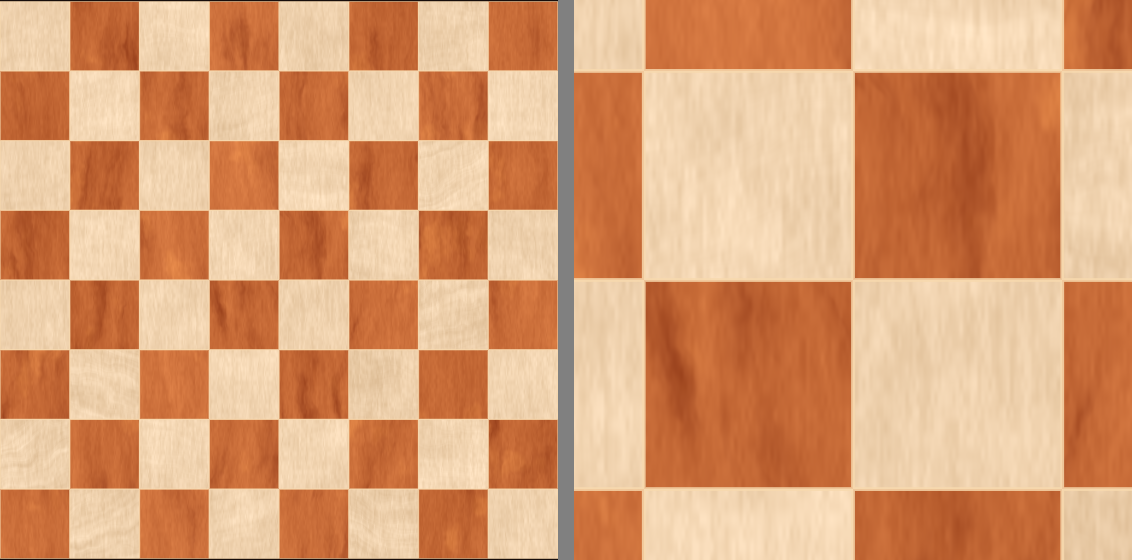
Left: the whole. Right: its middle third, enlarged.
A Shadertoy shader for this pattern:

```glsl
// Eight by eight chequered board of light and reddish wood veneer with thin cream seams.

const float CELLS = 8.0;
const float SEAM_HALF_WIDTH = 0.009;   // in cells
const float BORDER = 0.0022;           // dark strip at top and bottom, in canvas heights

const vec3 SEAM_COLOUR = vec3(0.97, 0.85, 0.68);
const vec3 BORDER_COLOUR = vec3(0.09, 0.05, 0.04);

float hash(vec2 p) {
    return fract(sin(dot(p, vec2(127.1, 311.7))) * 43758.5453);
}

float valueNoise(vec2 p) {
    vec2 i = floor(p);
    vec2 f = fract(p);
    f = f * f * (3.0 - 2.0 * f);
    float low = mix(hash(i), hash(i + vec2(1.0, 0.0)), f.x);
    float high = mix(hash(i + vec2(0.0, 1.0)), hash(i + vec2(1.0, 1.0)), f.x);
    return mix(low, high, f.y);
}

float fbm(vec2 p) {
    float sum = 0.0;
    float amplitude = 0.5;
    for (int octave = 0; octave < 4; octave++) {
        sum += amplitude * valueNoise(p);
        p = p * 2.03 + vec2(13.7, 7.1);
        amplitude *= 0.5;
    }
    return sum / 0.9375;
}

// Fine upright fibres, centred on zero.
float fibres(vec2 p, vec2 seed) {
    float longFibre = valueNoise(p * vec2(32.0, 4.0) + seed);
    float shortFleck = valueNoise(p * vec2(58.0, 15.0) + seed.yx);
    return 0.5 * (longFibre + shortFleck) - 0.5;
}

// Reddish veneer: soft upright streaks, cloudy stains and a tone for each tile.
vec3 darkWood(vec2 p, vec2 cell, vec2 seed) {
    float tone = hash(cell + 3.7) - 0.5;
    float lean = (hash(cell + 9.2) - 0.5) * 0.3;
    float warp = 0.25 * fbm(p * 2.5 + seed);
    float streak = fbm(vec2((p.x + lean * p.y + warp) * 4.5, p.y * 0.8) + seed);
    float cloud = fbm(p * vec2(2.6, 1.8) + seed.yx);
    float stain = smoothstep(0.5, 0.78, streak * 0.6 + cloud * 0.4);
    float glow = smoothstep(0.58, 0.8, cloud);

    vec3 colour = vec3(0.775, 0.415, 0.215);
    colour += vec3(0.07, 0.065, 0.05) * tone;
    colour += vec3(0.14, 0.13, 0.09) * (0.5 - streak);
    colour -= vec3(0.11, 0.10, 0.06) * stain;
    colour += vec3(0.06, 0.06, 0.03) * glow;
    return colour + vec3(0.07, 0.07, 0.055) * fibres(p, seed);
}

// Pale veneer: fine flecks crossed by faint sloping growth bands in some tiles.
vec3 lightWood(vec2 p, vec2 cell, vec2 seed) {
    float tone = hash(cell + 5.3) - 0.5;
    float slope = (hash(cell + 1.9) - 0.4) * 0.9;
    float bandStrength = smoothstep(0.2, 1.0, hash(cell + 7.4));
    float wave = p.y - slope * p.x + 0.45 * fbm(p * 1.8 + seed);
    float band = fbm(vec2(p.x * 0.8, wave * 9.0) + seed);
    float cloud = fbm(p * 2.2 + seed.yx);

    vec3 colour = vec3(0.943, 0.828, 0.688);
    colour += vec3(0.03, 0.035, 0.04) * tone;
    colour += vec3(0.08, 0.09, 0.10) * (cloud - 0.5);
    colour += vec3(0.10, 0.12, 0.14) * (band - 0.5) * bandStrength;
    return colour + vec3(0.075, 0.09, 0.11) * fibres(p, seed);
}

// Coverage of a shape with signed distance d, smoothed over one pixel.
float coverage(float d, float pixel) {
    return clamp(0.5 - d / pixel, 0.0, 1.0);
}

void mainImage(out vec4 fragColor, in vec2 fragCoord) {
    vec2 uv = fragCoord / iResolution.xy;
    vec2 board = vec2(uv.x, (uv.y - BORDER) / (1.0 - 2.0 * BORDER)) * CELLS;
    vec2 pixel = CELLS / iResolution.xy;
    vec2 cell = clamp(floor(board), 0.0, CELLS - 1.0);
    vec2 local = board - cell;
    vec2 seed = cell * vec2(17.3, 23.9) + 40.0 * hash(cell);

    // Alternating tiles, the lower left one dark
    float isLight = mod(cell.x + cell.y, 2.0);
    vec3 colour = isLight > 0.5 ? lightWood(local, cell, seed) : darkWood(local, cell, seed);

    // Cream seams between tiles
    vec2 seamDistance = 0.5 - abs(local - 0.5) - SEAM_HALF_WIDTH;
    float seam = max(coverage(seamDistance.x, pixel.x), coverage(seamDistance.y, pixel.y));
    colour = mix(colour, SEAM_COLOUR, 0.85 * seam);

    // Dark strips along the top and bottom
    float stripDistance = min(uv.y, 1.0 - uv.y) - BORDER;
    colour = mix(colour, BORDER_COLOUR, coverage(stripDistance, 1.0 / iResolution.y));

    fragColor = vec4(clamp(colour, 0.0, 1.0), 1.0);
}
```
